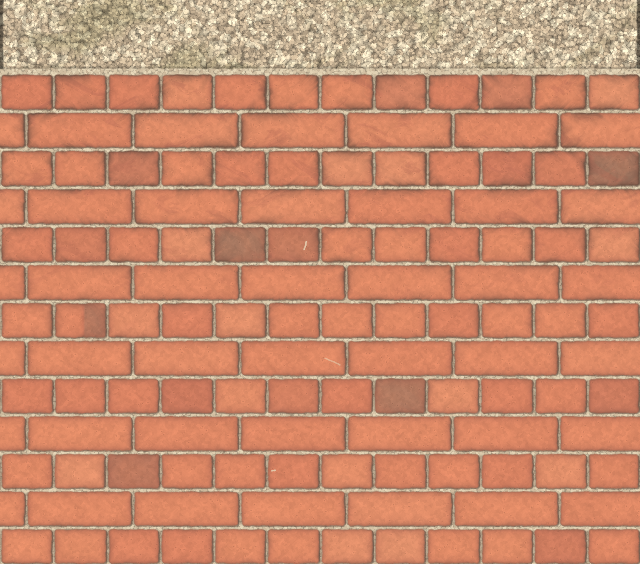
Give the GLSL for this texture, as a WebGL 2 fragment shader.

```glsl
#version 300 es
precision highp float;
// Weathered brick wall below a pebbly concrete lintel: rows of short headers
// alternate with rows of long stretchers. Bricks are rounded-box distances on
// jittered joints; grit is cellular noise, stains are warped layered sines.

#define COLUMNS 12.0        // headers across the canvas, one unit each
#define LINTEL 1.285        // depth of the concrete from the top
#define FIRST_ROW 1.727     // depth of the first row's centre
#define PITCH 0.7097        // height of a row
#define HALF_HEIGHT 0.322
#define HALF_JOINT 0.029
#define CORNER 0.055
#define JITTER 0.024
#define SOOT 0.8            // darkness of the stained edges

uniform vec2 u_resolution;
out vec4 fragColor;

const vec3 CLAY = vec3(0.89, 0.55, 0.405);
const vec3 RED_CLAY = vec3(0.83, 0.48, 0.37);
const vec3 PALE_CLAY = vec3(0.90, 0.60, 0.45);
const vec3 DEEP_RED = vec3(0.70, 0.41, 0.335);
const vec3 BURNT = vec3(0.58, 0.44, 0.365);
const vec3 SAND = vec3(0.91, 0.85, 0.73);
const vec3 STONE = vec3(0.75, 0.67, 0.56);
const vec3 MOSS = vec3(0.64, 0.60, 0.45);
const vec3 SHADE = vec3(0.38, 0.29, 0.24);

// Overfired bricks: column, row, strength
const vec3 OVERFIRED[15] = vec3[15](
  vec3(11, 2, 0.95), vec3(4, 4, 0.8), vec3(5, 4, 0.6), vec3(2, 2, 0.5),
  vec3(7, 8, 0.75), vec3(2, 10, 0.65), vec3(1, 4, 0.4), vec3(9, 2, 0.3),
  vec3(10, 2, 0.35), vec3(3, 8, 0.4), vec3(11, 8, 0.45), vec3(5, 8, 0.35),
  vec3(10, 12, 0.4), vec3(9, 0, 0.4), vec3(7, 0, 0.35));

float hash(vec2 p) {
  p = fract(p * vec2(0.1031, 0.1137));
  p += dot(p, p.yx + 33.33);
  return fract((p.x + p.y) * p.x * 17.0);
}

// Cellular noise: distance to the nearest seed, and that seed's random value
vec2 cellular(vec2 p) {
  vec2 cell = floor(p), best = vec2(9.0, 0.0);
  for (int j = -1; j <= 1; j++)
    for (int i = -1; i <= 1; i++) {
      vec2 c = cell + vec2(i, j) + 40.0;
      vec2 seed = c - 40.0 + vec2(hash(c), hash(c + 71.7));
      float d = distance(p, seed);
      if (d < best.x) best = vec2(d, hash(c + 19.3));
    }
  return best;
}

// Layered, warped sines, about -1 to 1
float mottle(vec2 p) {
  float sum = 0.0, amp = 0.55;
  for (int i = 0; i < 5; i++) {
    p += 0.7 * sin(p.yx * 1.3 + float(i));
    sum += amp * sin(p.x) * cos(p.y);
    p = mat2(1.5, 1.15, -1.15, 1.5) * p + 2.7;
    amp *= 0.62;
  }
  return sum;
}

// Signed distance to the brick; also its column and row, and local position
float brickDistance(vec2 p, float depth, out vec2 id, out vec2 local) {
  float t = (depth - FIRST_ROW) / PITCH;
  t -= 0.03 * sin(t * 0.2618);
  float row = max(floor(t + 0.5), 0.0);
  float odd = mod(row, 2.0);
  float width = 1.0 + odd;
  float start = 0.005 + 0.485 * odd;
  float col = floor((p.x - start) / width);
  float left = start + col * width + JITTER * (hash(vec2(col + 5.0, row)) - 0.5);
  float right = start + (col + 1.0) * width + JITTER * (hash(vec2(col + 6.0, row)) - 0.5);
  id = vec2(col, row);
  local = vec2(p.x - 0.5 * (left + right), (row - t) * PITCH);
  vec2 q = abs(local) - vec2(0.5 * (right - left) - HALF_JOINT, HALF_HEIGHT) + CORNER;
  return length(max(q, 0.0)) + min(max(q.x, q.y), 0.0) - CORNER;
}

vec3 brickColour(vec2 p, vec2 id, vec2 local, float d) {
  float tone = hash(id + 13.0), isHeader = 1.0 - mod(id.y, 2.0);
  float variety = mix(0.2, 0.5, isHeader);
  vec3 col = mix(CLAY, RED_CLAY, variety * smoothstep(0.4, 1.0, tone));
  col = mix(col, PALE_CLAY, variety * smoothstep(0.35, 0.0, tone));
  float burn = 0.0;
  for (int i = 0; i < 15; i++)
    if (distance(id, OVERFIRED[i].xy) < 0.5) burn = OVERFIRED[i].z;
  if (distance(id, vec2(1, 6)) < 0.5) burn = 0.7 * smoothstep(-0.02, 0.1, local.x);
  float stain = mottle(p * 3.1 + tone * 20.0);
  col = mix(col, mix(DEEP_RED, BURNT, smoothstep(0.4, 0.8, burn)), burn * (0.8 + 0.25 * stain));
  // Clay mottling, fine grain and a few pits
  vec2 grain = cellular(p * 19.0);
  col *= 1.0 + 0.04 * stain + 0.04 * mottle(p * 17.0) + 0.06 * (grain.y - 0.5);
  col *= 1.0 - 0.12 * step(0.96, grain.y) * smoothstep(0.35, 0.1, grain.x);
  // Soot gathers at the edges, most in the upper rows
  float high = smoothstep(9.0, 0.0, id.y);
  float rim = exp(d / 0.022) * (0.8 + 0.25 * stain);
  float smudge = exp(d / 0.13) * smoothstep(-0.3, 0.7, stain) * (0.2 + 0.6 * high);
  float streak = smoothstep(0.25, 0.8, mottle(p * vec2(3.5, 6.0) + 9.0)) * high * 0.35;
  col = mix(col, DEEP_RED, clamp(exp(d / 0.07) * 0.6 + streak, 0.0, 1.0));
  return mix(col, SHADE, SOOT * clamp(rim * (0.6 + 0.3 * high) + 0.8 * smudge, 0.0, 1.0));
}

vec3 concreteColour(vec2 p) {
  vec2 pebble = cellular(p * 9.0 + 0.4 * mottle(p * 9.0)), grit = cellular(p * 22.0);
  vec3 col = mix(STONE, SAND, smoothstep(0.25, 1.0, pebble.y));
  col = mix(col, MOSS, 0.5 * smoothstep(-0.1, 0.7, mottle(p * vec2(1.1, 1.8))));
  col *= 1.08 - 0.26 * smoothstep(0.35, 0.8, pebble.x) + 0.05 * mottle(p * 7.0);
  return col * (0.82 + 0.30 * grit.y) * (1.0 - 0.25 * smoothstep(0.5, 0.85, grit.x));
}

// A thin chalky scratch from a to b
float scratch(vec2 p, vec2 a, vec2 b) {
  vec2 v = b - a;
  float h = clamp(dot(p - a, v) / dot(v, v), 0.0, 1.0);
  return smoothstep(0.022, 0.006, distance(p, a + h * v));
}

void main() {
  float aa = COLUMNS / u_resolution.x;
  vec2 p = gl_FragCoord.xy * aa;
  float depth = u_resolution.y * aa - p.y;
  vec2 id, local, unusedId, unusedLocal;
  float rough = 0.013 * mottle(p * 11.0);
  float d = brickDistance(p, depth, id, local) + rough;

  // Mortar, shaded by the bricks above and to the left
  float lit = brickDistance(p + vec2(-0.022, 0.0), depth - 0.02, unusedId, unusedLocal) + rough;
  vec2 grain = cellular(p * 20.0);
  vec3 col = mix(STONE, SAND, 0.2 + 0.8 * grain.y) * (1.0 - 0.2 * smoothstep(0.45, 0.85, grain.x));
  float upright = smoothstep(HALF_HEIGHT, HALF_HEIGHT - 0.05, abs(local.y));
  col = mix(col, SHADE, 0.5 * smoothstep(0.012, -0.012, lit) + 0.28 * upright);

  col = mix(col, brickColour(p, id, local, d), smoothstep(aa, -aa, d));
  vec2 w = vec2(p.x, depth) + rough;
  float chalk = scratch(w, vec2(5.75, 4.54), vec2(5.70, 4.68))
    + 0.6 * scratch(w, vec2(6.1, 6.72), vec2(6.36, 6.83)) + scratch(w, vec2(5.1, 8.83), vec2(5.16, 8.82));
  col = mix(col, SAND, 0.8 * min(chalk, 1.0));

  // Concrete lintel with dark end joints and a soft lower lip
  float lip = depth - LINTEL + 1.5 * rough;
  float ends = smoothstep(0.04, 0.08, min(p.x, COLUMNS - p.x) + rough);
  vec3 concrete = concreteColour(p) * mix(0.5, 1.0, ends);
  concrete *= 1.0 - 0.22 * smoothstep(-0.06, 0.0, lip);
  col = mix(col, concrete, smoothstep(aa, -aa, lip));
  fragColor = vec4(col, 1.0);
}
```
